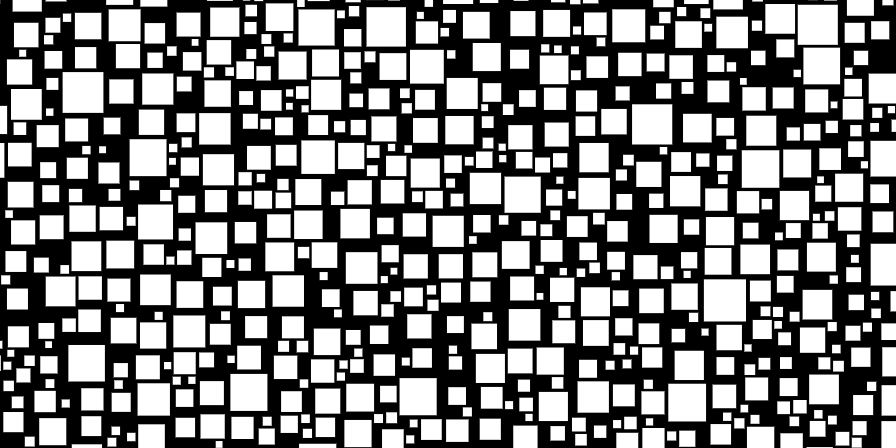
Give the GLSL for this pattern, as a WebGL 1 fragment shader.

```glsl
precision highp float;
// Draws a dense scatter of separate white squares of mixed sizes on black.

uniform vec2 u_resolution;

// All lengths are in units of the canvas height.
const float LARGE_CELL = 0.075;    // mean spacing of the large squares
const float SMALL_CELL = 0.041;    // mean spacing of the filler squares
const float GAP = 0.0055;          // least black space between squares
const float SMALLEST_HALF = 0.0075;
const float SHRINK = 0.66;         // least share of its cell a large square fills
const float WOBBLE = 0.62;         // irregularity of the cells
const float VOID_CHANCE = 0.03;    // share of cell pairs left empty
const float LARGE_SEED = 3.0;
const float SMALL_SEED = 41.0;
const vec3 PAPER = vec3(0.0);
const vec3 SQUARE = vec3(1.0);

float hash(vec2 id, float seed) {
  vec2 q = fract((id + seed * 1.37) * vec2(0.1031, 0.1137));
  q += dot(q, q.yx + 33.33);
  return fract((q.x + q.y) * q.x * 7.31);
}

// Signed distance to a box, measured along the longer axis.
float boxDistance(vec2 p, vec2 center, vec2 halfSize) {
  vec2 q = abs(p - center) - halfSize;
  return max(q.x, q.y);
}

float shift(vec2 vertex, float seed) {
  return WOBBLE * (hash(vertex, seed) - 0.5);
}

// Pinwheel tiling: disjoint rectangles (low corner, high corner) in cell units.
vec4 cellRect(vec2 id, float seed) {
  float a = shift(id, seed);
  float b = shift(id + vec2(1.0, 0.0), seed);
  float c = shift(id + vec2(1.0, 1.0), seed);
  float d = shift(id + vec2(0.0, 1.0), seed);
  bool even = mod(id.x + id.y, 2.0) < 0.5;
  vec4 offsets = even ? vec4(a, b, c, d) : vec4(d, a, b, c);
  return vec4(id, id + 1.0) + offsets;
}

// Distances to the nearest large square (x) and nearest square or void (y).
vec2 largeField(vec2 p) {
  vec2 field = vec2(1.0);
  vec2 home = floor(p / LARGE_CELL);
  for (int j = -1; j <= 1; j++) {
    for (int i = -1; i <= 1; i++) {
      vec2 id = home + vec2(float(i), float(j));
      vec4 rect = cellRect(id, LARGE_SEED) * LARGE_CELL;
      vec2 size = rect.zw - rect.xy;
      if (hash(vec2(floor(id.x * 0.5), id.y), 17.0) < VOID_CHANCE) {
        float d = boxDistance(p, 0.5 * (rect.xy + rect.zw), 0.5 * size);
        field.y = min(field.y, d);
      } else {
        float side = (min(size.x, size.y) - GAP) * mix(SHRINK, 1.0, hash(id, 7.0));
        vec2 margin = vec2(0.5 * (side + GAP));
        vec2 place = vec2(hash(id, 11.0), hash(id, 23.0));
        vec2 center = mix(rect.xy + margin, rect.zw - margin, place);
        float d = boxDistance(p, center, vec2(0.5 * side));
        field = min(field, vec2(d));
      }
    }
  }
  return field;
}

// Filler: in each small cell, the roomiest of four trial squares.
float smallSquare(vec2 p, vec2 id) {
  vec4 rect = cellRect(id, SMALL_SEED) * SMALL_CELL;
  vec2 middle = 0.5 * (rect.xy + rect.zw);
  vec2 reach = 0.5 * (rect.zw - rect.xy);
  if (boxDistance(p, middle, reach) > 0.0) return 1.0;
  vec2 bestCenter = middle;
  float bestHalf = 0.0;
  for (int k = 0; k < 4; k++) {
    float seed = 50.0 + 9.0 * float(k);
    vec2 jitter = vec2(hash(id, seed), hash(id, seed + 4.0)) - 0.5;
    vec2 center = middle + jitter * reach;
    float wall = -boxDistance(center, middle, reach) - 0.5 * GAP;
    float room = min(wall, largeField(center).y - GAP);
    if (room > bestHalf) {
      bestHalf = room;
      bestCenter = center;
    }
  }
  if (bestHalf < SMALLEST_HALF) return 1.0;
  return boxDistance(p, bestCenter, vec2(bestHalf));
}

void main() {
  float pixel = 1.0 / u_resolution.y;
  vec2 p = gl_FragCoord.xy * pixel;

  float d = largeField(p).x;
  vec2 home = floor(p / SMALL_CELL);
  for (int j = -1; j <= 1; j++) {
    for (int i = -1; i <= 1; i++) {
      d = min(d, smallSquare(p, home + vec2(float(i), float(j))));
    }
  }

  float cover = clamp(0.5 - d / pixel, 0.0, 1.0);
  gl_FragColor = vec4(mix(PAPER, SQUARE, cover), 1.0);
}
```
